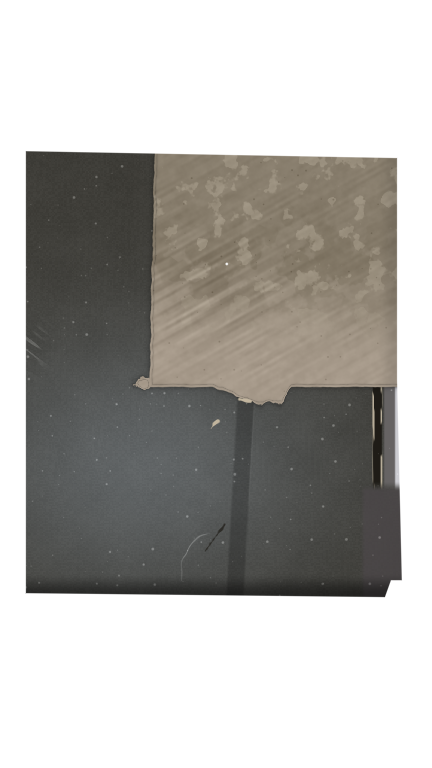
This texture is drawn by a Shadertoy shader. Its source:

```glsl
// A worn dark panel on white, with a bare tan patch at its upper right.
// Edges are signed distances; stains, scratches and grit come from value
// noise built on a sine hash. Units: canvas widths, y pointing down.

float hash(vec2 p) { return fract(sin(dot(p, vec2(127.1, 311.7))) * 43758.5453); }

float noise(vec2 p) {
    vec2 i = floor(p), f = fract(p);
    f = f * f * (3.0 - 2.0 * f);
    return mix(mix(hash(i), hash(i + vec2(1, 0)), f.x),
               mix(hash(i + vec2(0, 1)), hash(i + vec2(1, 1)), f.x), f.y);
}

float fbm(vec2 p) {
    float sum = 0.0, amp = 0.53;
    for (int i = 0; i < 4; i++) {
        sum += amp * noise(p);
        p = mat2(1.6, 1.2, -1.2, 1.6) * p + 7.3;
        amp *= 0.5;
    }
    return sum;
}

// Antialiased coverage of the inside of a distance
float fill(float d) {
    float aa = 0.8 / iResolution.x;
    return smoothstep(aa, -aa, d);
}

float segment(vec2 p, vec2 a, vec2 b) {
    vec2 ab = b - a;
    return length(p - a - ab * clamp(dot(p - a, ab) / dot(ab, ab), 0.0, 1.0));
}

float band(float x, float lo, float hi, float soft) {
    return smoothstep(lo - soft, lo + soft, x) * smoothstep(hi + soft, hi - soft, x);
}

float glow(vec2 p, vec2 centre, vec2 size) {
    vec2 q = (p - centre) / size;
    return exp(-dot(q, q));
}

// Sparse grit: one jittered dot in a few of the grid cells
float grit(vec2 p, float cells, float density) {
    vec2 id = floor(p * cells);
    vec2 spot = 0.25 + 0.5 * vec2(hash(id + 3.1), hash(id + 8.7));
    float r = mix(0.04, 0.12, hash(id + 5.5));
    return step(1.0 - density, hash(id)) * fill((length(fract(p * cells) - spot) - r) / cells);
}

float panelDistance(vec2 p) {
    float top = 0.350 + 0.0186 * (p.x - 0.06) - p.y;
    float right = p.x - 0.919 - 0.024 * max(p.y - 0.88, 0.0);
    float bottom = p.y - 1.373 - 0.011 * (p.x - 0.06);
    float notch = min(p.y - 1.343, p.x - 0.905 + 0.36 * (p.y - 1.343));
    return max(max(max(0.06 - p.x, top), max(right, bottom)), notch);
}

float patchDistance(vec2 p) {
    float ragged = fbm(p * 45.0) - 0.5;
    float left = 0.357 - 0.02 * (p.y - 0.36) + 0.006 * ragged - p.x;
    float bulge = 0.007 * smoothstep(0.49, 0.51, p.x) + 0.032 * smoothstep(0.505, 0.60, p.x);
    bulge *= smoothstep(0.676, 0.650, p.x);
    float bottom = p.y - 0.896 - bulge - ragged * (0.003 + 0.4 * bulge);
    float flap = length((p - vec2(0.337, 0.890)) * vec2(0.7, 1.0)) - 0.010 + 0.035 * ragged;
    return min(max(left, bottom), flap);
}

vec3 darkCoat(vec2 p) {
    vec3 col = mix(vec3(0.245, 0.24, 0.22), vec3(0.375, 0.39, 0.395),
                   glow(p, vec2(0.33, 1.08), vec2(0.42, 0.31)));
    col += 0.035 * (fbm(p * 14.0) - 0.5) + 0.025 * (hash(floor(p * 290.0)) - 0.5);
    // Dark strip hanging below the patch
    float lean = p.x + 0.055 * (p.y - 0.93);
    col *= 1.0 - 0.20 * band(lean, 0.549, 0.588, 0.004) * step(0.92, p.y);
    col += 0.05 * band(lean, 0.588, 0.590, 0.002) * band(p.y, 0.93, 1.15, 0.03);
    // Peeling streaks and a violet sheen at the right
    col = mix(col, vec3(0.30, 0.28, 0.29), 0.7 * band(p.x, 0.84, 0.95, 0.006) * smoothstep(1.12, 1.14, p.y));
    float drop = band(p.y, 0.89, 1.125, 0.012);
    col = mix(col, vec3(0.40, 0.39, 0.39), drop * smoothstep(0.886, 0.892, p.x));
    col = mix(col, vec3(0.12, 0.11, 0.09), drop * band(p.x, 0.863, 0.884, 0.002));
    float flakes = smoothstep(0.38, 0.62, noise(p * vec2(160.0, 28.0)));
    float rails = band(p.x, 0.862, 0.867, 0.002) + band(p.x, 0.881, 0.885, 0.002);
    col = mix(col, vec3(0.72, 0.68, 0.60), drop * rails * flakes);
    col = mix(col, vec3(0.80, 0.80, 0.82), drop * smoothstep(0.912, 0.917, p.x));
    // Grit, a curved crack and scuffs at the left edge
    col += 0.20 * grit(p, 38.0, 0.09) + 0.12 * grit(p + 0.37, 80.0, 0.05);
    float crack = abs(length((p - vec2(0.50, 1.325)) * vec2(1.0, 0.85)) - 0.075 - 0.01 * noise(p * 40.0));
    col += 0.16 * fill(crack - 0.0015) * band(p.x, 0.42, 0.48, 0.01) * step(p.y, 1.345);
    float tear = segment(p, vec2(0.475, 1.275), vec2(0.52, 1.215)) - 0.004 * noise(p * 110.0);
    col = mix(col, vec3(0.14, 0.13, 0.11), 0.8 * fill(tear));
    float scuff = smoothstep(0.66, 0.82, noise(vec2(p.x * 12.0 + p.y * 9.0, (p.y - 0.75 * p.x) * 110.0)));
    col += 0.13 * scuff * glow(p, vec2(0.075, 0.80), vec2(0.035, 0.045));
    // Dim rim along the foot
    return col * (1.0 - 0.45 * smoothstep(1.325, 1.375, p.y));
}

vec3 barePatch(vec2 p) {
    vec3 col = mix(vec3(0.535, 0.495, 0.43), vec3(0.655, 0.605, 0.545), smoothstep(0.50, 0.86, p.y + 0.12 * (0.6 - p.x)));
    float stain = glow(p, vec2(0.72, 0.60), vec2(0.23, 0.12)) + 0.6 * glow(p, vec2(0.42, 0.60), vec2(0.12, 0.10));
    float worn = smoothstep(0.47, 0.57, fbm(p * 24.0) + 0.09 * (fbm(p * 6.0) - 0.5));
    col = mix(col, vec3(0.475, 0.435, 0.365), 0.65 * min(stain, 1.0) * (1.0 - 0.75 * worn));
    float pale = smoothstep(0.56, 0.64, fbm(p * 30.0 + 11.0)) * smoothstep(0.84, 0.62, p.y);
    col = mix(col, vec3(0.67, 0.63, 0.56), 0.55 * pale);
    // Slanted scratches, strongest at the lower left
    vec2 s = mat2(0.87, 0.49, -0.49, 0.87) * p;
    float scratch = noise(vec2(s.x * 9.0, s.y * 140.0)) - 0.5;
    col += scratch * (0.035 + 0.12 * glow(p, vec2(0.47, 0.68), vec2(0.17, 0.12)));
    col += 0.05 * (fbm(p * 70.0) - 0.5) - 0.09 * grit(p, 60.0, 0.07);
    return col * (1.0 - 0.10 * smoothstep(0.87, 0.92, p.x));
}

void mainImage(out vec4 fragColor, in vec2 fragCoord) {
    vec2 p = fragCoord / iResolution.xy;
    p = vec2(p.x, (1.0 - p.y) * 16.0 / 9.0);
    float bare = patchDistance(p);
    vec3 col = darkCoat(p) * (1.0 - 0.3 * exp(-max(bare, 0.0) * 220.0));
    vec3 tan = barePatch(p) * (1.0 - 0.18 * exp(-abs(bare + 0.006) * 700.0));
    col = mix(col, tan, fill(bare));
    // Pale chips: below the patch, on the dark coat, and one bright fleck
    float chip = segment(p, vec2(0.555, 0.925), vec2(0.58, 0.929)) - 0.007 * noise(p * 70.0);
    float curl = segment(p, vec2(0.489, 0.991), vec2(0.503, 0.974)) - 0.007 * noise(p * 90.0);
    col = mix(col, vec3(0.76, 0.71, 0.62), fill(min(chip, curl)));
    col = mix(col, vec3(0.95), fill(length(p - vec2(0.525, 0.611)) - 0.003));
    fragColor = vec4(mix(vec3(1.0), col, fill(panelDistance(p))), 1.0);
}
```
